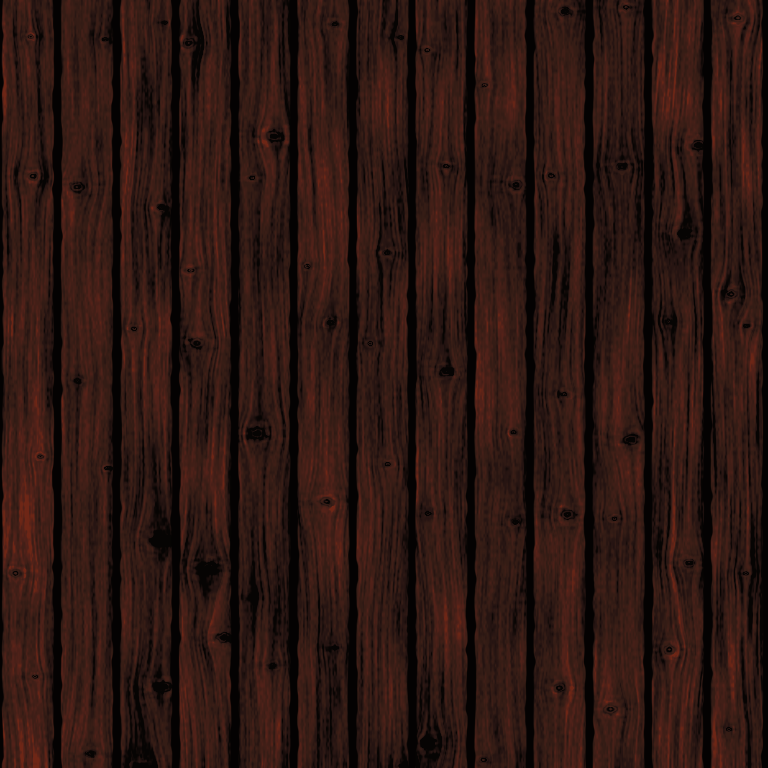
This texture is drawn by a WebGL 2 fragment shader. Its source:

```glsl
#version 300 es
precision highp float;
// Dark red-brown wooden planks standing side by side with black grooves between.
// Stretched value noise makes the grain, which bends around scattered knots;
// the summed tone is then mapped through a ramp of stain colours.

#define PLANKS 13.0         // planks across the canvas
#define GROOVE_SHIFT 0.027  // groove offset, in plank widths
#define GROOVE_HALF 0.052   // half width of a groove
#define KNOT_SPACING 2.6    // mean height between knots
#define KNOT_SIZE 0.17      // radius of the largest knot
#define GRAIN_LINES 15.0    // coarse grain cells per plank
#define GRAIN_DEPTH 0.62    // strength of the grain
#define WEAR 0.42           // strength of broad stains

uniform vec2 u_resolution;
out vec4 fragColor;

const vec3 BLACK  = vec3(0.025, 0.015, 0.010);
const vec3 UMBER  = vec3(0.150, 0.080, 0.070);
const vec3 BROWN  = vec3(0.205, 0.110, 0.082);
const vec3 RUSSET = vec3(0.255, 0.120, 0.090);
const vec3 RED    = vec3(0.315, 0.130, 0.097);
const vec3 EMBER  = vec3(0.430, 0.150, 0.085);

float hash(vec2 p) {
    vec3 q = fract(p.xyx * 0.1031);
    q += dot(q, q.yzx + 33.33);
    return fract((q.x + q.y) * q.z);
}

float noise(vec2 p) {
    vec2 cell = floor(p), f = fract(p);
    f = f * f * (3.0 - 2.0 * f);
    return mix(mix(hash(cell), hash(cell + vec2(1, 0)), f.x),
               mix(hash(cell + vec2(0, 1)), hash(cell + vec2(1, 1)), f.x), f.y);
}

// Stain colour for a tone from 0 (black) to 1 (ember)
vec3 stain(float tone) {
    vec3 c = mix(BLACK, UMBER, smoothstep(0.0, 0.3, tone));
    c = mix(c, BROWN, smoothstep(0.28, 0.48, tone));
    c = mix(c, RUSSET, smoothstep(0.46, 0.66, tone));
    c = mix(c, RED, smoothstep(0.64, 0.84, tone));
    return mix(c, EMBER, smoothstep(0.82, 1.05, tone));
}

// Sums the nearby knots: x = sideways grain bend, y = darkening, z = warm rim
vec3 knots(vec2 p, float plank) {
    vec3 sum = vec3(0.0);
    float row = floor(p.y / KNOT_SPACING);
    for (float i = -1.0; i <= 1.0; i++) {
        vec2 seed = vec2(plank + 7.0, row + i + 31.0);
        vec2 center = vec2(mix(0.2, 0.85, hash(seed)),
                           (row + i + hash(seed + 50.0)) * KNOT_SPACING);
        float size = hash(seed + 90.0);
        float radius = KNOT_SIZE * mix(0.35, 1.0, size * size);
        vec2 d = p - center;
        float l = length(d * vec2(1.0, 1.5)) / radius;
        l *= 0.75 + 0.5 * noise(d * 18.0 + seed * 5.0);
        float rings = 0.55 + 0.45 * sin(l * 10.0 + size * 6.0);
        float smudge = exp(-dot(d, d * vec2(0.3, 1.6)) / (radius * radius * 5.0));
        sum.x -= d.x / (1.0 + 0.3 * dot(d, d) / (radius * radius));
        sum.y += 0.6 * rings * smoothstep(1.2, 0.5, l);
        sum.y += 0.32 * smudge * noise(d * vec2(9.0, 22.0) + seed);
        sum.z += 0.3 * exp(-6.0 * (l - 1.45) * (l - 1.45));
    }
    return sum;
}

void main() {
    // Plank number and position, with one plank width as the unit
    vec2 p = gl_FragCoord.xy / u_resolution * PLANKS;
    p.x += GROOVE_SHIFT;
    float plank = floor(p.x);
    float pixel = PLANKS / u_resolution.x;
    vec2 local = vec2(fract(p.x), p.y);
    float offset = plank * 37.0;
    float character = hash(vec2(plank, 11.0));

    // Grain runs upward, drifts slowly and parts around the knots
    vec3 knot = knots(local, plank);
    float across = local.x + knot.x + 0.16 * noise(vec2(offset, p.y * 0.45));
    float coarse = noise(vec2(across * GRAIN_LINES + offset, p.y * 0.5));
    float fine = noise(vec2(across * GRAIN_LINES * 2.1 + offset, p.y * 1.6 + 40.0));
    float speckle = noise(vec2(local.x * 36.0 + offset, p.y * 15.0));
    float veins = smoothstep(0.58, 0.85,
                  noise(vec2(across * GRAIN_LINES * 1.3 + offset, p.y * 0.3 + 80.0)));
    float broad = noise(vec2(local.x * 1.6 + offset, p.y * 0.8 + 20.0));

    float contrast = GRAIN_DEPTH * mix(0.65, 1.15, character);
    float tone = 0.55 + 0.1 * (hash(vec2(plank, 23.0)) - 0.5);
    tone += contrast * (0.75 * (coarse - 0.5) + 0.95 * (fine - 0.5) - 0.35 * veins);
    tone += WEAR * (broad - 0.5) + 0.26 * (speckle - 0.5);
    tone += knot.z * fine - knot.y;

    // Rubbed left edge, shaded borders and ragged black grooves
    float edge = min(local.x, 1.0 - local.x);
    float ragged = noise(vec2(offset + step(0.5, local.x) * 9.0, p.y * 5.0));
    float rim = GROOVE_HALF + 0.035 * ragged * ragged;
    float rub = (local.x - rim - 0.035) / 0.03;
    tone += 0.3 * exp(-rub * rub) * noise(vec2(offset, p.y * 1.3 + 60.0));
    tone -= 0.14 * smoothstep(0.2, 0.05, edge);
    float wood = smoothstep(rim - 0.5 * pixel, rim + 0.5 * pixel + 0.012, edge);
    fragColor = vec4(mix(BLACK * 0.6, stain(tone), wood), 1.0);
}
```
